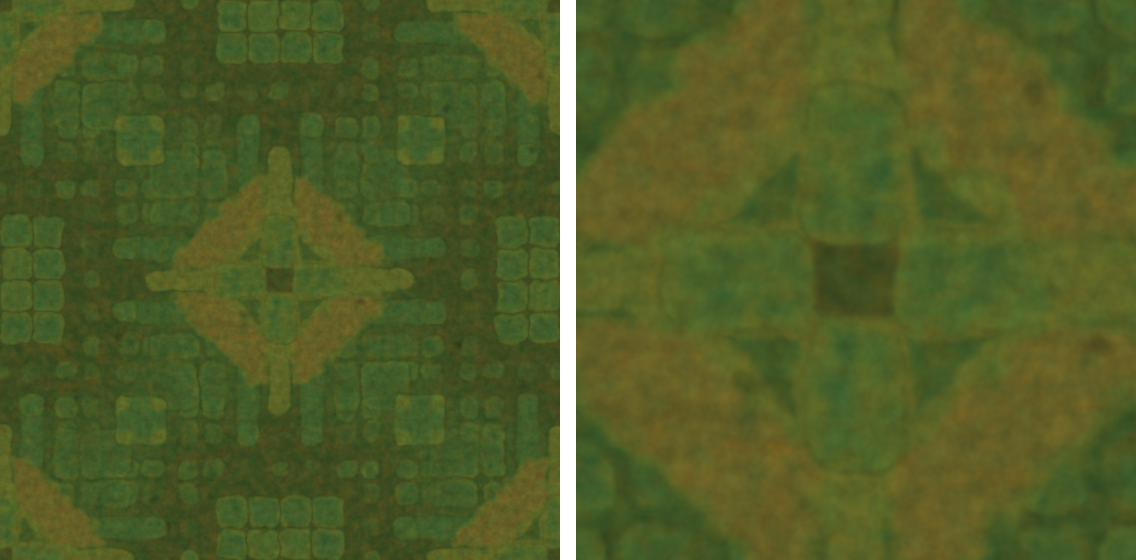
Left: the whole. Right: its middle third, enlarged.
A three.js fragment shader for this pattern:

```glsl
// Mossy kaleidoscopic tiling: a diamond medallion on a centred lattice, one per
// canvas plus one shared by the corners, ringed by rounded leaf cells.
// Space is folded into one mirror triangle; unmirrored gradient noise adds wear.
varying vec2 vUv;

const float REPEAT = 768.0;          // design units across the canvas
const float HALF_REPEAT = 384.0;
const float SOFT = 3.2;              // edge softness
const float WOBBLE = 6.0;            // broad hand-drawn distortion
const float RAGGED = 3.5;            // fine edge distortion
const float GRAIN = 0.26;            // strength of fine mottling
const float BLOCK_CELL = 44.0;       // pitch of the cells in the 4 by 4 block

const vec3 DARK_MOSS = vec3(0.232, 0.297, 0.122);
const vec3 SOIL = vec3(0.285, 0.298, 0.122);
const vec3 GAP = vec3(0.205, 0.275, 0.11);
const vec3 MOSS = vec3(0.253, 0.352, 0.148);
const vec3 LEAF = vec3(0.258, 0.372, 0.168);
const vec3 OLIVE = vec3(0.36, 0.41, 0.15);
const vec3 BROWN = vec3(0.40, 0.372, 0.147);

vec2 hash2(vec2 p) {
  return fract(sin(vec2(dot(p, vec2(127.1, 311.7)), dot(p, vec2(269.5, 183.3)))) * 43758.5);
}

float corner(vec2 cell, vec2 f, vec2 o) {
  return dot(hash2(cell + o) * 2.0 - 1.0, f - o);
}

float gradientNoise(vec2 p) {
  vec2 i = floor(p), f = fract(p);
  vec2 u = f * f * f * (f * (f * 6.0 - 15.0) + 10.0);
  return mix(mix(corner(i, f, vec2(0, 0)), corner(i, f, vec2(1, 0)), u.x),
             mix(corner(i, f, vec2(0, 1)), corner(i, f, vec2(1, 1)), u.x), u.y);
}

vec2 warp(vec2 p) {
  return vec2(gradientNoise(p), gradientNoise(p + 71.0));
}

float fbm(vec2 p) {
  float sum = 0.0, amp = 0.6;
  for (int i = 0; i < 3; i++) {
    sum += amp * gradientNoise(p);
    p = p * 2.03 + 17.3;
    amp *= 0.6;
  }
  return sum;
}

float roundBox(vec2 p, vec2 halfSize, float r) {
  vec2 d = abs(p) - halfSize + r;
  return length(max(d, 0.0)) + min(max(d.x, d.y), 0.0) - r;
}

// Offset from the nearest column of the uneven grid, and its half width
vec2 column(float a) {
  a = min(a, HALF_REPEAT - a);
  vec2 c = a < 22.0 ? vec2(0, 14) : a < 67.0 ? vec2(44, 14) :
           a < 108.0 ? vec2(91, 15) : a < 150.0 ? vec2(125, 13) : vec2(175, 16);
  return vec2(a - c.x, c.y);
}

// Filled shape with a lighter rim and a worn dark outline
void leaf(inout vec3 col, float d, vec3 fill, vec3 rim, float amount, float line) {
  col = mix(col, GAP, line * amount * (1.0 - smoothstep(0.0, 4.0, abs(d - 1.5))));
  vec3 body = mix(fill, rim, 0.55 * smoothstep(-10.0, -1.0, d));
  col = mix(col, body, amount * (1.0 - smoothstep(-SOFT, SOFT, d)));
}

void main() {
  vec2 p = (vUv - 0.5) * REPEAT;
  vec2 w = p + WOBBLE * warp(p / 37.0) + RAGGED * warp(p / 12.0);

  // Fold into the mirror triangle of the centred lattice
  vec2 q = abs(mod(w + HALF_REPEAT, REPEAT) - HALF_REPEAT);
  if (q.x + q.y > HALF_REPEAT) q = HALF_REPEAT - q;
  if (q.x < q.y) q = q.yx;
  float s = q.x + q.y;

  // Ground: moss and soil, greener around the medallion
  float patches = fbm(p / 26.0 + 5.0);
  float fade = clamp(0.68 + 1.0 * gradientNoise(p / 48.0 + 31.0), 0.1, 1.0);
  float line = clamp(0.3 + 1.1 * gradientNoise(p / 33.0 + 57.0), 0.0, 0.7);
  vec3 col = mix(DARK_MOSS, SOIL, smoothstep(-0.2, 0.35, patches));
  col = mix(col, MOSS, 0.55 * (1.0 - smoothstep(0.0, 75.0, q.x - 130.0 - 0.4 * q.y)));

  // Small scattered cells
  vec2 cx = column(q.x), cy = column(q.y);
  float row = q.y < 22.0 ? step(238.0, q.x) : q.y < 67.0 ? 0.45 : 0.8;
  float small = roundBox(vec2(cx.x, cy.x), vec2(cx.y, cy.y), 10.0) + 5.0 * (1.0 - fade);
  leaf(col, small, LEAF, OLIVE, row * fade * step(q.x, 278.0), line);

  // Fingers and large corner cell
  leaf(col, roundBox(q - vec2(145, 145), vec2(33), 15.0), LEAF, OLIVE, 0.75 * fade, line);
  leaf(col, roundBox(q - vec2(145, 91), vec2(33, 17), 10.0), LEAF, OLIVE, 0.75 * fade, line);
  leaf(col, roundBox(q - vec2(170, 44), vec2(58, 15), 14.0), LEAF, MOSS, 0.8, line);
  leaf(col, roundBox(q - vec2(213, 44), vec2(15), 11.0), LEAF, OLIVE, 0.7 * fade, line);

  // Two by two square with olive corners
  vec2 k = abs(q - 192.0);
  vec3 cornerTint = mix(OLIVE, LEAF, smoothstep(6.0, 18.0, length(k - 25.0)));
  leaf(col, roundBox(k, vec2(33), 11.0), cornerTint, OLIVE, 0.85, line);
  leaf(col, roundBox(k - 17.0, vec2(16), 8.0), cornerTint, cornerTint, 0.6, 0.6 * line);

  // Four by four block between medallions
  vec2 b = vec2(HALF_REPEAT - q.x, q.y);
  float ring = max(b.x, b.y);
  vec3 blockTint = mix(LEAF, OLIVE, 0.35 * step(ring, BLOCK_CELL));
  vec2 local = mod(b, BLOCK_CELL) - 0.5 * BLOCK_CELL;
  float inBlock = step(ring, 2.0 * BLOCK_CELL);
  leaf(col, roundBox(local, vec2(21), 10.0), blockTint, OLIVE, 0.92 * inBlock, 0.2 + line);

  // Medallion: olive heart, melting brown bands, arms, green inlays, dark centre
  vec3 heart = mix(OLIVE, BROWN, 0.3);
  leaf(col, (s - 120.0) * 0.707, heart, heart, 0.9, 0.0);
  float band = max(max(s - 178.0, 98.0 - s) * 0.707, max(17.0 - q.y, q.x - 141.0));
  band += 14.0 * gradientNoise(p / 19.0 + 23.0);
  col = mix(col, OLIVE, 0.65 * (1.0 - smoothstep(-2.0, 7.0, band)));
  col = mix(col, BROWN, 0.9 * (1.0 - smoothstep(-9.0, 3.0, band)));
  float armLine = line * smoothstep(95.0, 130.0, q.x);
  leaf(col, roundBox(q - vec2(100, 0), vec2(84, 15), 14.0), heart, OLIVE, 0.9, armLine);
  leaf(col, max(27.0 - q.y, (s - 87.0) * 0.707), mix(GAP, MOSS, 0.6), MOSS, 0.85, 0.0);
  vec3 inlay = mix(LEAF, OLIVE, clamp(0.35 + 1.2 * gradientNoise(p / 18.0), 0.0, 0.8));
  leaf(col, roundBox(q - vec2(52, 0), vec2(35, 21), 13.0), inlay, OLIVE, 0.92, 0.5 * line);
  leaf(col, roundBox(q, vec2(17), 3.0), mix(GAP, SOIL, 0.5), SOIL, 0.92, 0.0);

  // Wear: fine mottling, warm and cool blotches, sparse faint specks
  col *= 1.0 + GRAIN * fbm(p / 11.0) + 0.1 * patches;
  col += vec3(0.11, 0.0, -0.03) * fbm(p / 14.0 + 43.0);
  vec2 id = floor(p / 64.0);
  vec2 h = hash2(id + 9.0);
  float speck = length(w - (id + 0.2 + 0.6 * h) * 64.0);
  col *= 1.0 - 0.16 * step(0.88, hash2(id + 3.0).x) * (1.0 - smoothstep(2.0, 8.0, speck));
  gl_FragColor = vec4(col, 1.0);
}
```
